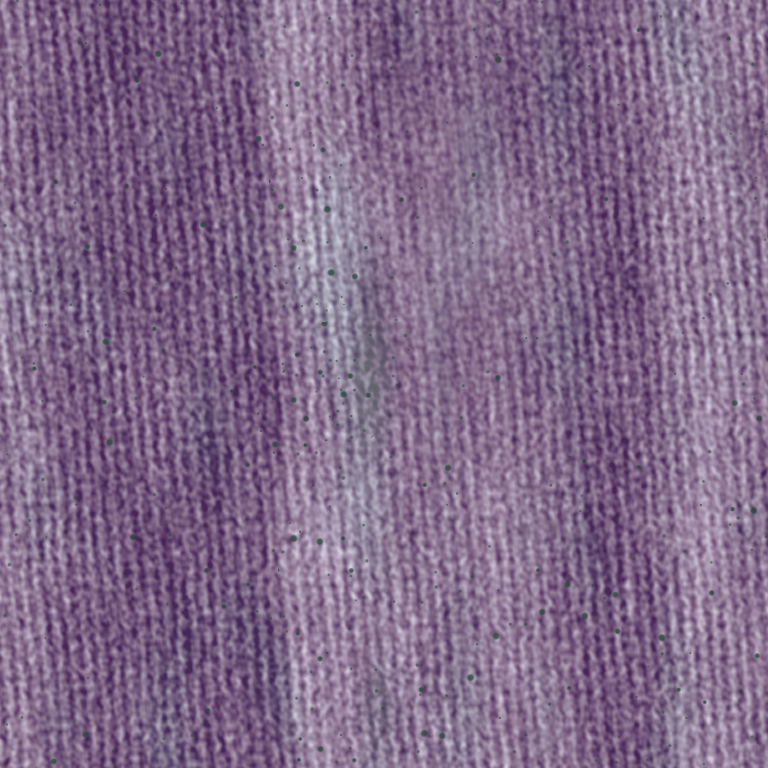
Give the GLSL for this texture, as a WebGL 1 fragment shader.

```glsl
precision highp float;

uniform vec2 u_resolution;

#define RIDGES 56.0
#define RIDGE_LEAN 0.085
#define BAND_LEAN 0.035
#define RIDGE_CONTRAST 0.19
#define GRAIN_SCALE 145.0
#define GRAIN_CONTRAST 0.58
#define SPECK_CELLS 32.0
#define SPECK_CHANCE 0.07

const vec3 DEEP_PURPLE = vec3(0.30, 0.17, 0.36);
const vec3 MID_MAUVE = vec3(0.53, 0.43, 0.55);
const vec3 PALE_LILAC = vec3(0.74, 0.68, 0.77);
const vec3 DARK_GREEN = vec3(0.15, 0.28, 0.23);
const vec3 GREY_GREEN = vec3(0.36, 0.40, 0.41);

vec2 hash2(vec2 p) {
  vec3 q = fract(p.xyx * vec3(0.1031, 0.1030, 0.0973));
  q += dot(q, q.yzx + 33.33);
  return fract((q.xx + q.yz) * q.zy);
}

// Gradient noise, roughly -0.7 to 0.7
float corner(vec2 cell, vec2 f, vec2 offset) {
  return dot(hash2(cell + offset + 71.0) * 2.0 - 1.0, f - offset);
}

float noise(vec2 p) {
  vec2 i = floor(p), f = fract(p);
  vec2 w = f * f * f * (f * (f * 6.0 - 15.0) + 10.0);
  float low = mix(corner(i, f, vec2(0.0)), corner(i, f, vec2(1.0, 0.0)), w.x);
  float high = mix(corner(i, f, vec2(0.0, 1.0)), corner(i, f, vec2(1.0)), w.x);
  return mix(low, high, w.y);
}

float plateau(float x, float start, float end, float soft) {
  return smoothstep(start - soft, start + soft, x) - smoothstep(end - soft, end + soft, x);
}

float blob(vec2 p, vec2 center, vec2 size) {
  vec2 d = (p - center) / size;
  return exp(-dot(d, d));
}

// Broad light and dark folds running down the cloth
float foldShade(vec2 p) {
  float x = p.x + BAND_LEAN * (p.y - 0.5) + 0.03 * noise(p * vec2(9.0, 4.0));
  float shade = 0.50;
  shade += 0.13 * blob(p, vec2(0.0, 0.52), vec2(0.09, 0.28));
  shade -= 0.17 * plateau(x, 0.06, 0.365, 0.05);
  shade += 0.17 * plateau(x, 0.365, 0.47, 0.025);
  shade += (0.09 - 0.14 * p.y) * plateau(x, 0.47, 0.73, 0.03);
  shade -= 0.15 * plateau(x, 0.735, 0.85, 0.03);
  shade += 0.14 * plateau(x, 0.87, 0.97, 0.04);
  shade -= 0.13 * blob(p, vec2(0.51, 0.95), vec2(0.04, 0.10));
  return shade;
}

// Scattered round specks, denser where cluster is high
float specks(vec2 p, float cluster) {
  float cover = 0.0;
  for (int layer = 0; layer < 2; layer++) {
    float finer = float(layer);
    vec2 q = p * SPECK_CELLS * (1.0 + 0.8 * finer);
    vec2 id = floor(q) + 37.0 * finer;
    vec2 center = 0.2 + 0.6 * hash2(id + 5.0);
    vec2 pick = hash2(id + 211.0);
    float radius = mix(0.10, 0.20, pick.y);
    float disc = 1.0 - smoothstep(0.35 * radius, radius, length(fract(q) - center));
    float present = step(pick.x, SPECK_CHANCE + 0.45 * cluster);
    cover = max(cover, present * disc * (1.0 - 0.3 * finer));
  }
  return cover;
}

void main() {
  vec2 p = gl_FragCoord.xy / u_resolution;
  vec2 along = vec2(p.x + RIDGE_LEAN * p.y, p.y);

  // Folds, patches and long streaks
  float tone = foldShade(p);
  tone += 0.22 * noise(along * vec2(14.0, 5.0) + 3.0);
  tone += 0.20 * noise(along * vec2(34.0, 9.0) + 17.0);

  // Fine ridges, fading in the flat middle fold
  float wobble = 0.40 * noise(along * vec2(7.0, 5.0)) + 0.22 * noise(along * vec2(50.0, 28.0));
  float ridge = cos(6.2832 * (along.x * RIDGES + wobble));
  float flatness = blob(p, vec2(0.59, 0.70), vec2(0.12, 0.30));
  float strength = 1.0 - 0.6 * flatness + 0.9 * noise(along * vec2(12.0, 8.0) + 41.0);
  tone += RIDGE_CONTRAST * max(strength, 0.15) * ridge;

  // Fibre grain
  vec2 fibre = along * vec2(1.0, 0.8) * GRAIN_SCALE;
  float grain = noise(fibre) + 0.7 * noise(fibre * 0.57 + 90.0);
  tone += GRAIN_CONTRAST * grain * (1.0 - 0.3 * flatness);

  vec3 color = mix(DEEP_PURPLE, MID_MAUVE, clamp(tone * 2.0, -0.1, 1.0));
  color = mix(color, PALE_LILAC, clamp(tone * 2.0 - 1.0, 0.0, 1.4));

  // Greyish tint and green stains
  float greyTint = smoothstep(-0.1, 0.5, noise(along * vec2(11.0, 4.0) + 60.0));
  color += greyTint * vec3(-0.02, 0.035, 0.01);
  float stain = blob(p, vec2(0.485, 0.51), vec2(0.022, 0.09));
  stain += 0.6 * blob(p, vec2(0.49, 0.08), vec2(0.018, 0.06));
  float blotch = 1.0 - smoothstep(-0.35, 0.25, grain + 0.2 * ridge);
  color = mix(color, GREY_GREEN, stain * (0.25 + 0.55 * blotch));

  // Dark green specks
  float cluster = blob(p, vec2(0.44, 0.50), vec2(0.07)) + 0.15 * plateau(p.x, 0.36, 0.50, 0.03);
  color = mix(color, DARK_GREEN, 0.8 * specks(p, cluster));

  gl_FragColor = vec4(clamp(color, 0.0, 1.0), 1.0);
}
```
